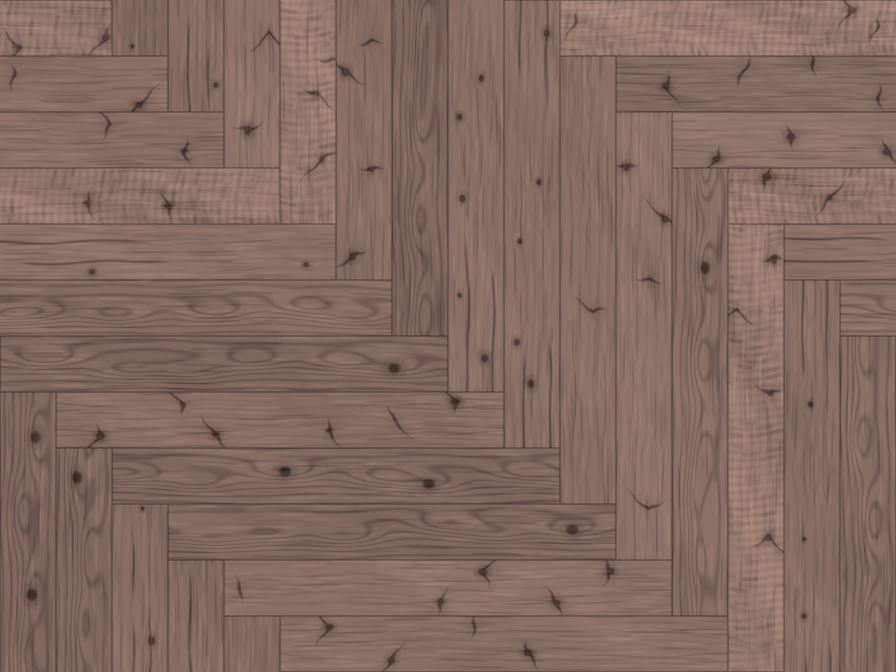
Write a Shadertoy shader that draws this texture.

```glsl
// Herringbone floor of brown wooden planks with grain, knots, cracks and saw marks.
#define ROWS 12.0
#define PLANK_LENGTH 8.0
#define DIAGONAL_SHIFT 5.0
#define SEAM_WIDTH 0.026
#define SEAM_DARKNESS 0.32
#define KNOT_SPACING 1.35
#define GRAIN_LINES 6.0
#define WOOD_COLOR vec3(0.52, 0.42, 0.38)

const float TAU = 6.2832;

// Plank styles, cycled over rows (from the bottom) and columns (from the left)
const int OVAL = 0, STREAK = 1, CRACKED = 2, SAWN = 3;
const int ROW_STYLE[12] = int[12](2, 2, 0, 0, 2, 0, 0, 1, 3, 2, 2, 3);
const int COLUMN_STYLE[16] = int[16](0, 0, 1, 1, 2, 3, 2, 0, 1, 1, 2, 2, 0, 3, 1, 0);
const float STYLE_TONE[4] = float[4](0.96, 1.0, 1.03, 1.10);

vec2 hash2(vec2 p) {
    return fract(sin(vec2(dot(p, vec2(127.1, 311.7)), dot(p, vec2(269.5, 183.3)))) * 43758.5);
}

// Layered sines: a slow, irregular wobble in about -1..1
float wave(float x, float seed) {
    return 0.5 * sin(0.9 * x + seed) + 0.3 * sin(2.3 * x + 1.7 * seed) + 0.2 * sin(5.1 * x + 2.3 * seed);
}

// Sparse short strokes along the grain, one per stretched cell
float fibres(vec2 p, float seed, float chance) {
    float lane = floor(p.y);
    float x = p.x + 7.0 * hash2(vec2(lane, seed)).x;
    vec2 h = hash2(vec2(floor(x) + 13.0 * lane, seed + 2.0));
    float ends = smoothstep(0.0, 0.25, fract(x)) * smoothstep(1.0, 0.75, fract(x));
    float width = 1.0 - smoothstep(0.15, 0.5, abs(fract(p.y) - 0.5));
    return step(h.x, chance) * (0.4 + 0.6 * h.y) * ends * width;
}

// Brightness of the wood; s runs along the plank, t from 0 to 1 across it
float plankTone(float s, float t, float seed, int style) {
    float wobble = wave(0.6 * s, seed);
    float tone = STYLE_TONE[style] + 0.09 * (hash2(vec2(seed, 3.0)).x - 0.5);
    tone += 0.04 * wave(1.1 * s + 2.0 * t, seed + 4.0);

    // Knots: one jittered point per cell along the plank
    float bulge = 0.0, dark = 0.0;
    for (int i = -1; i <= 1; i++) {
        float cell = floor(s / KNOT_SPACING) + float(i);
        vec2 place = hash2(vec2(cell, seed));
        vec2 kind = hash2(vec2(cell + 31.0, seed));
        float spread = style == OVAL ? 0.3 : 0.75;
        vec2 d = vec2(s - (cell + 0.1 + 0.8 * place.x) * KNOT_SPACING, t - 0.5 - spread * (place.y - 0.5));

        // Grain lines swell into closed ovals around the point
        vec2 reach = style == OVAL ? vec2(0.65, 0.19) : vec2(0.25, 0.16);
        vec2 q = d / reach;
        bulge += (style == OVAL ? 2.3 : 0.5) * exp(-dot(q, q));

        // Small dark core with a soft shade
        float present = step(kind.x, style == OVAL ? 0.3 : 0.6);
        float radius = style == OVAL ? 0.12 : mix(0.04, 0.09, kind.y);
        float dist = length(d * vec2(0.8, 1.0));
        dark += present * 0.4 * (1.0 - smoothstep(0.4 * radius, radius, dist));
        dark += present * 0.1 * (1.0 - smoothstep(radius, 2.0 * radius, dist));

        // Uneven cracks leaving the point, each side with its own slant
        if (style == CRACKED || style == SAWN) {
            vec2 slant = 2.0 * hash2(vec2(cell, seed + 9.0)) - 1.0;
            float side = d.y > 0.0 ? slant.x : slant.y;
            float bend = d.x - side * abs(d.y) - 0.025 * sin(17.0 * d.y + seed);
            float taper = 1.0 - smoothstep(0.02, 0.25 + 0.3 * abs(side), abs(d.y));
            float crack = 1.0 - smoothstep(0.0, 0.015 + 0.04 * taper, abs(bend));
            dark += step(kind.x, 0.75) * taper * (0.42 * crack + 0.07 * exp(-40.0 * bend * bend));
        }
    }

    // Growth lines and fine fibres
    float warped = t + 0.07 * wobble + bulge / GRAIN_LINES;
    float rings = 0.5 + 0.5 * sin(TAU * GRAIN_LINES * warped);
    tone -= (style == OVAL ? 0.17 : 0.05) * (pow(rings, 4.0) - 0.27);
    float drift = t + 0.04 * wobble;
    tone -= 0.13 * fibres(vec2(0.9 * s, 18.0 * drift), seed, 0.3);
    tone += 0.08 * fibres(vec2(1.3 * s, 13.0 * drift), seed + 5.0, 0.4);

    // Long thin splits that follow the grain
    if (style == STREAK || style == CRACKED) {
        for (int i = 0; i < 2; i++) {
            float k = seed + 7.0 * float(i);
            float center = 0.3 + 0.4 * float(i) + 0.2 * (hash2(vec2(k, 8.0)).x - 0.5);
            float strength = smoothstep(-0.3, 0.3, wave(0.8 * s, k));
            strength *= style == STREAK ? 1.0 : 0.4;
            float split = abs(t - center - 0.05 * wobble - 0.012 * sin(4.0 * s + k));
            dark += 0.33 * strength * (1.0 - smoothstep(0.0, 0.015 + 0.025 * strength, split));
        }
    }

    // Broken saw ribs across the plank and pale worn bands
    if (style == SAWN) {
        float patchiness = 0.6 + 0.4 * wave(2.0 * s + 5.0 * t, seed);
        tone += 0.06 * patchiness * sin(TAU * 7.0 * s + 2.0 * sin(3.0 * t + seed));
        tone -= 0.13 * fibres(vec2(2.5 * t, 9.0 * s + 0.6 * sin(4.0 * t)), seed, 0.45) - 0.03;
        tone += 0.06 * wave(1.5 * s + 4.0 * t, seed + 1.0);
    }
    return tone - min(dark, 0.5);
}

vec3 floorColor(vec2 p) {
    // Each diagonal band holds one horizontal and one vertical plank
    vec2 cell = floor(p), local = fract(p);
    float diagonal = cell.x + cell.y - DIAGONAL_SHIFT;
    float stepInBand = mod(diagonal, 2.0 * PLANK_LENGTH);
    float band = floor(diagonal / (2.0 * PLANK_LENGTH));
    bool vertical = stepInBand >= PLANK_LENGTH;
    float s = vertical ? stepInBand - PLANK_LENGTH + local.y : stepInBand + local.x;
    float t = vertical ? local.x : local.y;
    float index = vertical ? cell.x : cell.y;
    int style = vertical ? COLUMN_STYLE[int(mod(index, 16.0))] : ROW_STYLE[int(mod(index, 12.0))];
    float seed = 40.0 * hash2(vec2(index, band + (vertical ? 17.0 : 5.0))).x;

    // Thin dark seams around the planks
    float edge = min(min(t, 1.0 - t), min(s, PLANK_LENGTH - s));
    float seam = 1.0 - smoothstep(0.0, SEAM_WIDTH, edge);
    return WOOD_COLOR * plankTone(s, t, seed, style) * (1.0 - SEAM_DARKNESS * seam);
}

void mainImage(out vec4 fragColor, in vec2 fragCoord) {
    // Four samples per pixel smooth the edges
    vec3 color = vec3(0.0);
    for (int i = 0; i < 4; i++) {
        vec2 offset = 0.5 * vec2(float(i % 2), float(i / 2)) - 0.25;
        color += floorColor((fragCoord + offset) / iResolution.y * ROWS);
    }
    fragColor = vec4(color / 4.0, 1.0);
}
```
